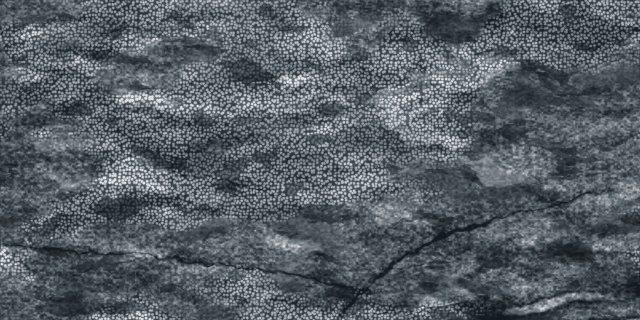
Write a WebGL 1 fragment shader that draws this texture.

```glsl
precision highp float;
// Weathered slate: speckled lichen, flat dark pits, pale crust, fine strata and cracks.

uniform vec2 u_resolution;

const vec3 SHADOW = vec3(0.11, 0.14, 0.16);
const vec3 STONE = vec3(0.36, 0.40, 0.43);
const vec3 PALE = vec3(0.66, 0.68, 0.70);
const float MEDIAN_TONE = 0.305;   // tone of an average spot
const float CONTRAST = 0.138;      // spread of tones around it
const float HIGHLIGHT = 0.018;     // extra lift of the brightest spots
const float FLATTEN = 2.0;         // horizontal stretch of the patches
const float GRAIN_CELLS = 95.0;    // lichen grains per canvas height
const float GRIT_CELLS = 118.0;    // grit specks per canvas height
const float CRACK_WIDTH = 0.005;

float hash(vec2 p) {
  return fract(sin(dot(p, vec2(127.1, 311.7))) * 43758.5453);
}

// Value noise from -1 to 1
float noise(vec2 p) {
  vec2 i = floor(p);
  vec2 f = fract(p);
  f = f * f * (3.0 - 2.0 * f);
  float low = mix(hash(i), hash(i + vec2(1.0, 0.0)), f.x);
  float high = mix(hash(i + vec2(0.0, 1.0)), hash(i + 1.0), f.x);
  return 2.0 * mix(low, high, f.y) - 1.0;
}

float fbm(vec2 p) {
  float sum = 0.0;
  float amp = 0.5;
  for (int i = 0; i < 5; i++) {
    sum += amp * noise(p);
    p = mat2(1.6, 1.2, -1.2, 1.6) * p + 7.3;
    amp *= 0.55;
  }
  return sum;
}

// Bright round grains on dark ground, centred on zero
float grains(vec2 p) {
  vec2 cell = floor(p);
  float nearest = 2.0;
  for (int y = -1; y <= 1; y++) {
    for (int x = -1; x <= 1; x++) {
      vec2 c = cell + vec2(float(x), float(y));
      vec2 centre = c + 0.1 + 0.8 * vec2(hash(c), hash(c + 53.7));
      nearest = min(nearest, length(p - centre));
    }
  }
  return 0.55 - smoothstep(0.15, 0.7, nearest);
}

// Dark slit with a shaded upper side and a lit lower lip
float crack(float d, float x, float from, float to, float width) {
  float px = 1.0 / u_resolution.y;
  float w = width * (0.65 + 0.6 * noise(vec2(x * 14.0, from)));
  float slit = 1.0 - smoothstep(w - px, w + px, abs(d));
  float shade = exp(-pow(d / (3.0 * width), 2.0));
  float lip = exp(-pow((d + 2.6 * width) / (1.3 * width), 2.0));
  lip *= 0.6 + 0.6 * noise(vec2(x * 22.0, from + 4.0));
  float reach = smoothstep(from - 0.03, from + 0.03, x)
              * (1.0 - smoothstep(to - 0.2, to, x));
  return reach * (0.9 * lip - 1.7 * slit - 0.5 * shade);
}

float cracks(vec2 p) {
  float wander = 0.03 * fbm(p * vec2(7.0, 2.0)) + 0.008 * noise(p * 40.0);
  float y = p.y + wander;
  float sill = 0.22 - 0.015 * p.x - 0.085 * p.x * p.x;
  float run = exp(-2.5 * (p.x - 1.07));
  float branch = 0.02 + 0.43 * (1.0 - run);
  float slope = 1.07 * run;
  float seam = 0.53 - 0.13 * p.x;
  float sum = crack(y - sill, p.x, -0.1, 1.25, CRACK_WIDTH);
  sum += crack((y - branch) / sqrt(1.0 + slope * slope), p.x, 1.05, 1.98, CRACK_WIDTH * 1.1);
  return sum + 0.6 * crack(y - seam, p.x, 0.52, 0.95, CRACK_WIDTH * 0.6);
}

// Thin wavy ledges, lit on one side and dark on the other
float strata(vec2 p, vec2 warp) {
  float s = noise((p + warp - vec2(0.0, 0.12 * p.x)) * vec2(2.4, 19.0) + 3.0);
  float corner = smoothstep(0.9, 1.7, p.x) * (1.0 - smoothstep(0.1, 0.3, p.y));
  float fold = exp(-dot((p - vec2(1.13, 0.67)) * vec2(5.0, 18.0),
                        (p - vec2(1.13, 0.67)) * vec2(5.0, 18.0)));
  float mask = 0.25 + corner + fold;
  return mask * 2.2 * (s / 0.13) * exp(-pow(s / 0.13, 2.0));
}

void main() {
  vec2 p = gl_FragCoord.xy / u_resolution.y;
  vec2 warp = vec2(0.07, 0.035) * vec2(fbm(p * 5.0), fbm(p * 5.0 + 17.0));
  vec2 q = (p + warp) * vec2(1.0, FLATTEN);

  // Patch masks
  float lichen = smoothstep(-0.02, 0.16, fbm(q * 2.3 + 31.0));
  float slick = smoothstep(0.16, 0.28, fbm(q * 5.0 + 57.0)) * (1.0 - 0.6 * lichen);
  float crust = smoothstep(0.24, 0.36, fbm(q * 4.5 + 9.0));
  float pits = smoothstep(0.22, 0.34, fbm(q * 11.0 + 83.0));

  // Fine surface
  float grit = 0.95 * noise(p * GRIT_CELLS * vec2(0.85, 1.15))
             + 0.75 * noise(p * GRIT_CELLS * 1.7 + 40.0);
  float speckle = 2.7 * grains(p * GRAIN_CELLS) + 0.25 * grit;
  float surface = mix(grit, speckle, lichen) * (1.0 - 0.5 * max(slick, pits));

  // Sum of all layers, about one unit of spread
  float z = surface + 0.9 * fbm(q * 2.0) + 1.5 * fbm(q * vec2(9.0, 13.0) + 5.0);
  z += 0.9 * crust - 0.9 * pits * (1.0 - 0.5 * crust) - 0.35 * slick + 0.15 * lichen;
  z += strata(p, warp) + cracks(p);
  z = clamp(z, -2.4, 3.0);

  float tone = MEDIAN_TONE + CONTRAST * z + HIGHLIGHT * z * z;
  vec3 dark = mix(SHADOW, STONE, (tone - SHADOW.r) / (STONE.r - SHADOW.r));
  vec3 light = mix(STONE, PALE, (tone - STONE.r) / (PALE.r - STONE.r));
  gl_FragColor = vec4(clamp(tone < STONE.r ? dark : light, 0.0, 1.0), 1.0);
}
```
